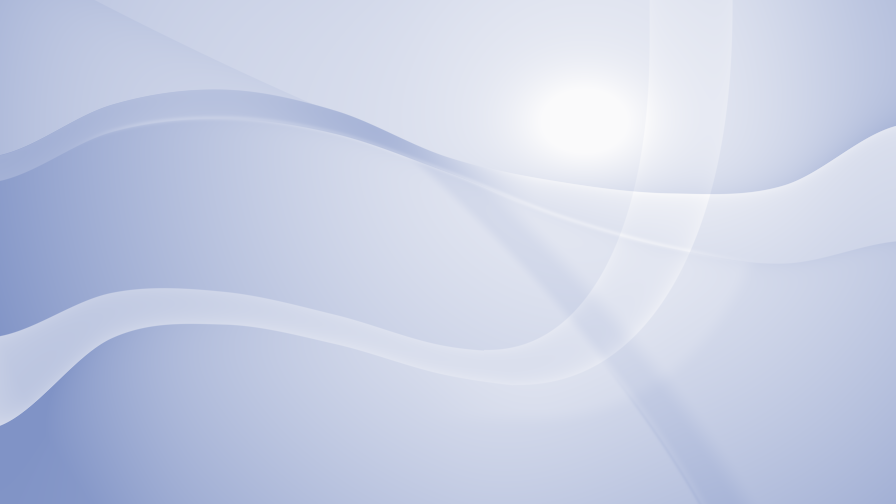
Give the GLSL for this background, as a Shadertoy shader.

```glsl
// Pale blue backdrop: a soft glow behind two flowing satin ribbons and a diagonal fold.

const vec3 DEEP_BLUE = vec3(0.50, 0.575, 0.775);
const vec3 SOFT_WHITE = vec3(0.98, 0.98, 0.985);
const float ASPECT = 16.0 / 9.0;

// Antialiased coverage of the side where d is positive
float fill(float d) {
    float aa = 0.8 / iResolution.y;
    return smoothstep(-aa, aa, d);
}

// Soft ridge centred on d = 0
float ridge(float d, float width) {
    return exp(-d * d / (width * width));
}

// Tone fading away from an edge, on its positive side only
float fade(float d, float width) {
    return fill(d) * exp(-max(d, 0.0) / width);
}

// Smooth height curve through nine evenly spaced knots
float spline(float x, float knots[9]) {
    float s = clamp(x / ASPECT * 8.0, 0.0, 7.999);
    int i = int(s);
    float u = s - float(i);
    float a = knots[max(i - 1, 0)], b = knots[i];
    float c = knots[i + 1], d = knots[min(i + 2, 8)];
    return b + 0.5 * u * (c - a + u * (2.0 * a - 5.0 * b + 4.0 * c - d
             + u * (3.0 * (b - c) + d - a)));
}

// Distance to a rounded lower-right bend that continues straight upwards
float bend(vec2 p, vec2 centre, vec2 radii) {
    const float N = 2.25;
    vec2 q = max(vec2(p.x - centre.x, centre.y - p.y) / radii, 1e-4);
    float k = pow(pow(q.x, N) + pow(q.y, N), 1.0 / N);
    vec2 slope = pow(q / k, vec2(N - 1.0)) / radii;
    return (k - 1.0) / length(slope);
}

// Radial light with a wide falloff and a bright core
float glow(vec2 p) {
    vec2 q = p - vec2(1.16, 0.755);
    float light = 0.86 - 0.76 * pow(length(q) / 1.16, 1.6);
    return max(light, 0.02) + 0.24 * exp(-dot(q * vec2(0.9, 1.2), q * vec2(0.9, 1.2)) / 0.014);
}

// Darkening of the diagonal fold, with a fine crease at its foot
float fold(vec2 p) {
    float t = (0.6875 - p.y) / 0.6875;
    float x = p.x - (0.81 + 0.764 * t - 0.185 * t * t);
    float body = smoothstep(-0.012, 0.025, x) * (1.0 - smoothstep(0.06, 0.125, x));
    float crease = ridge(x, 0.004) * (1.0 - smoothstep(0.15, 0.3, p.y));
    return 0.10 * body + 0.06 * crease;
}

// Upper ribbon, given signed heights above its top and bottom edges
float upperRibbon(float tone, float x, float top, float bottom) {
    float across = clamp(bottom / max(bottom - top, 0.002), 0.0, 1.0);
    float right = smoothstep(0.74, 1.08, x);
    float leftTone = 0.30 + 0.18 * smoothstep(0.0, 0.4, x)
                   - 0.12 * smoothstep(0.45, 0.75, x) - 0.06 * across;
    float rightTone = 0.76 + 0.10 * across - 0.12 * smoothstep(1.3, 1.78, x);
    float cover = fill(-top) * fill(bottom);
    tone = mix(tone, mix(leftTone, rightTone, right), cover);
    tone += cover * 0.08 * exp(top / 0.012) * mix(0.5, 1.0, right);
    // Lit lower rim and the shade it casts
    tone -= 0.06 * fade(-bottom, 0.018) * smoothstep(0.0, 0.8, x);
    float rim = smoothstep(0.1, 0.3, x) * (1.0 - smoothstep(1.25, 1.55, x));
    return tone + 0.10 * rim * ridge(bottom - 0.002, 0.005);
}

// Lower ribbon, given distances outside its inner and outer edges
float lowerRibbon(float tone, float x, float inner, float outer, float rise) {
    float cover = fill(inner) * fill(-outer);
    float strength = mix(1.0, 0.4, rise);
    float body = 0.03 + 0.50 * exp(-x / 0.30);
    float rims = 0.07 * exp(-max(inner, 0.0) / 0.015) + 0.13 * exp(min(outer, 0.0) / 0.022);
    tone += cover * (body + rims * strength);
    return tone - 0.10 * fade(outer, 0.06) * (1.0 - smoothstep(0.1, 0.9, x));
}

void mainImage(out vec4 fragColor, in vec2 fragCoord) {
    vec2 p = fragCoord / iResolution.xy * vec2(ASPECT, 1.0);
    float left = 1.0 - smoothstep(0.0, 0.85, p.x);

    // Edges of both ribbons
    float top = p.y - spline(p.x, float[9](0.692, 0.792, 0.822, 0.780, 0.688, 0.639, 0.616, 0.632, 0.750));
    float bottom = p.y - spline(p.x, float[9](0.641, 0.738, 0.764, 0.734, 0.657, 0.569, 0.507, 0.477, 0.521));
    float inner = spline(p.x, float[9](0.333, 0.419, 0.421, 0.375, 0.3125, 0.300, 0.300, 0.300, 0.300)) - p.y;
    float outer = spline(p.x, float[9](0.155, 0.329, 0.356, 0.317, 0.255, 0.228, 0.228, 0.228, 0.228)) - p.y;
    if (p.x > 0.961) inner = bend(p, vec2(0.961, 0.93), vec2(0.328, 0.6245));
    if (p.x > 1.0185) outer = bend(p, vec2(1.0185, 1.0), vec2(0.435, 0.764));

    // Light, upper panel and its diagonal seam
    float tone = glow(p);
    float seam = 1.1 - 0.55 * p.x + 0.09 * p.x * p.x - p.y;
    float above = fill(top);
    tone += above * (0.30 * left - 0.10 * smoothstep(1.4, 1.78, p.x));
    tone -= above * 0.07 * fade(seam, 0.06) * (1.0 - smoothstep(0.7, 0.95, p.x));
    tone -= 0.14 * fade(top, 0.045) * smoothstep(0.75, 1.4, p.x);

    // Lower panel, fold and the faint halo outside the bend
    tone += 0.09 * fill(outer) * smoothstep(0.0, 0.4, p.x) * (1.0 - smoothstep(0.9, 1.4, p.x));
    tone -= fill(-bottom) * fold(p);
    float halo = bend(p, vec2(1.05, 0.9), vec2(0.52, 0.74));
    tone += 0.05 * fill(-bottom) * smoothstep(0.012, -0.03, halo) * smoothstep(0.8, 1.1, p.x) * fill(outer);

    tone = upperRibbon(tone, p.x, top, bottom);
    tone = lowerRibbon(tone, p.x, inner, outer, smoothstep(0.35, 0.65, p.y));
    fragColor = vec4(mix(DEEP_BLUE, SOFT_WHITE, clamp(tone, 0.0, 1.0)), 1.0);
}
```
